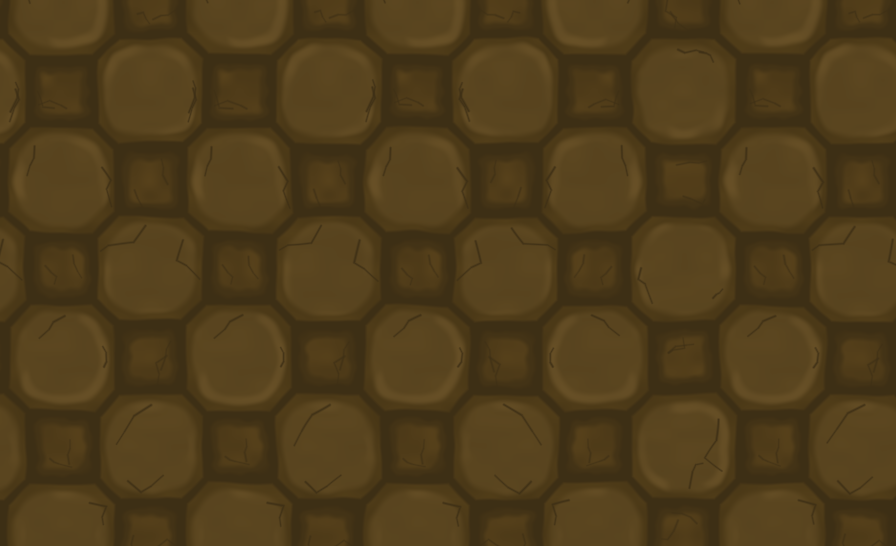
Reproduce this texture procedurally as a Shadertoy shader.

```glsl
// Painted brown paving of cracked octagonal stones with small sunken squares between them.

const float PITCH = 0.1628;               // centre spacing, in canvas heights
const vec2 ORIGIN = vec2(0.113, 0.019);   // centre of the first octagon
const float SQUARE_HALF = 0.37;           // in units of PITCH, as are all sizes below
const float JOINT_HALF = 0.043;

const vec3 JOINT = vec3(0.240, 0.183, 0.082);
const vec3 RIM = vec3(0.302, 0.228, 0.092);
const vec3 FACE = vec3(0.352, 0.270, 0.122);
const vec3 SHINE = vec3(0.420, 0.325, 0.160);
const vec3 BEVEL = vec3(0.264, 0.200, 0.085);
const vec3 PANEL = vec3(0.318, 0.238, 0.098);

float hash(vec2 p) {
    vec3 q = fract(p.xyx * vec3(0.1031, 0.1030, 0.0973));
    q += dot(q, q.yzx + 33.33);
    return fract((q.x + q.y) * q.z);
}

float noise(vec2 p) {
    vec2 i = floor(p), f = fract(p);
    f = f * f * (3.0 - 2.0 * f);
    return mix(mix(hash(i), hash(i + vec2(1, 0)), f.x),
               mix(hash(i + vec2(0, 1)), hash(i + vec2(1, 1)), f.x), f.y);
}

float segment(vec2 p, vec2 a, vec2 b) {
    vec2 ap = p - a, ab = b - a;
    return length(ap - ab * clamp(dot(ap, ab) / dot(ab, ab), 0.0, 1.0));
}

vec2 polar(float angle) { return vec2(cos(angle), sin(angle)); }

// Jagged line that starts near the rim and wanders inward
float crack(vec2 p, float seed, float reach, float stride) {
    float angle = 6.283 * hash(vec2(seed, 3.0));
    float turn = hash(vec2(seed, 5.0)) < 0.5 ? -2.0 : 2.0;
    vec2 a = reach * polar(angle);
    float d = 1.0;
    for (int i = 0; i < 3; i++) {
        float k = float(i);
        float heading = angle + turn + 1.9 * (hash(vec2(seed, 11.0 + k)) - 0.5);
        vec2 b = a + stride * mix(0.4, 1.2, hash(vec2(seed, 21.0 + k))) * polar(heading);
        d = min(d, segment(p, a, b) + 0.002 * k);
        a = b;
    }
    return d;
}

// Coverage of a line of the given half width
float stroke(float d, float halfWidth, float soft) {
    return 1.0 - smoothstep(halfWidth - soft, halfWidth + soft, d);
}

vec3 octagonStone(vec2 p, float seed, float px) {
    vec2 a = abs(p);
    float edge = min(1.0 - SQUARE_HALF - max(a.x, a.y), (1.0 - a.x - a.y) * 0.7071);
    float grain = noise(p * 5.0 + seed * 17.0);
    float r = pow(pow(a.x, 2.6) + pow(a.y, 2.6), 1.0 / 2.6) + 0.05 * (grain - 0.5);

    // Rounded face with broken highlights along its border
    vec3 col = mix(RIM * (0.95 + 0.1 * grain), FACE, 1.0 - smoothstep(0.47, 0.56, r));
    float arc = smoothstep(0.38, 0.46, r) * (1.0 - smoothstep(0.48, 0.55, r));
    float patches = smoothstep(0.35, 0.8, noise(p * 3.2 + seed * 9.0 + 40.0));
    col = mix(col, SHINE, 0.65 * arc * patches);
    col *= 0.975 + 0.05 * noise(p * vec2(4.0, 7.0) + seed);

    for (int i = 0; i < 2; i++) {
        float s = seed * 2.0 + float(i);
        float stride = mix(0.08, 0.27, hash(vec2(s, 7.0)));
        col = mix(col, JOINT, 0.9 * stroke(crack(p, s, 0.48, stride), 0.011, 0.006 + px));
    }
    float joint = JOINT_HALF + 0.02 * (grain - 0.5);
    return mix(col, JOINT, stroke(edge, joint, 0.014 + px));
}

vec3 squareStone(vec2 p, float seed, float px) {
    float grain = noise(p * 9.0 + seed * 13.0);
    vec2 a = abs(p - 0.03 * (vec2(hash(vec2(seed, 1.0)), hash(vec2(seed, 2.0))) - 0.5));
    float m = pow(pow(a.x, 6.0) + pow(a.y, 6.0), 1.0 / 6.0) + 0.05 * (grain - 0.5);

    vec3 col = mix(JOINT, BEVEL, 1.0 - smoothstep(0.27, 0.32 + px, m));
    vec3 panel = PANEL * (0.93 + 0.14 * noise(p * 6.0 + seed * 5.0));
    col = mix(col, panel, 1.0 - smoothstep(0.19, 0.26 + px, m));
    for (int i = 0; i < 2; i++) {
        float d = crack(p, seed * 2.0 + float(i) + 100.0, 0.19, 0.13);
        col = mix(col, JOINT, 0.7 * stroke(d, 0.010, 0.006 + px));
    }
    return col;
}

void mainImage(out vec4 fragColor, in vec2 fragCoord) {
    float px = 0.7 / (iResolution.y * PITCH);
    vec2 q = (fragCoord / iResolution.y - ORIGIN) / PITCH;
    q += 0.045 * (vec2(noise(q * 2.3 + 7.0), noise(q * 2.3 + 61.0)) - 0.5);

    // Checkerboard of centres; octagons spill over into the square cells
    vec2 cell = floor(q + 0.5), p = q - cell;
    bool isSquare = mod(cell.x + cell.y, 2.0) > 0.5;
    if (isSquare && max(abs(p.x), abs(p.y)) > SQUARE_HALF) {
        vec2 side = abs(p.x) > abs(p.y) ? vec2(sign(p.x), 0.0) : vec2(0.0, sign(p.y));
        cell += side;
        p -= side;
        isSquare = false;
    }

    // Wear repeats along each row: two columns are mirrored and one is unique
    float seed = cell.y + 4.0 + (cell.x == 7.0 ? 31.0 : 0.0);
    if (cell.x == 5.0 || cell.x == 6.0) p.x = -p.x;

    vec3 col = isSquare ? squareStone(p, seed, px) : octagonStone(p, seed, px);
    fragColor = vec4(col, 1.0);
}
```
